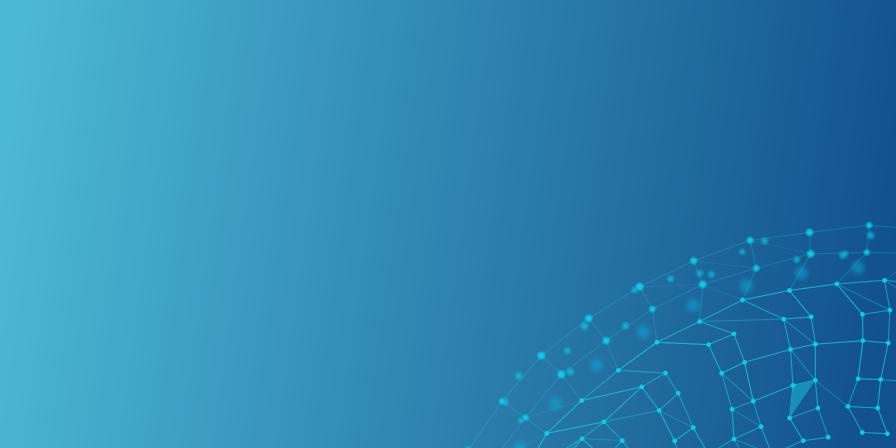
This background is drawn by a Shadertoy shader. Its source:

```glsl
// Cyan to navy gradient with a glowing wireframe globe rising at the lower right.

// Lengths are in canvas heights, angles in degrees.
const vec3 LIGHT_CYAN = vec3(0.296, 0.720, 0.830);
const vec3 DEEP_BLUE  = vec3(0.068, 0.318, 0.553);
const vec3 LINE_COLOR = vec3(0.10, 0.82, 0.90);
const vec3 DOT_COLOR  = vec3(0.02, 0.85, 0.93);
const vec3 HAZE_COLOR = vec3(0.04, 0.68, 0.86);
const float GRADIENT_TILT = 0.07;
const vec2 GLOBE_CENTER = vec2(1.940, -0.552);
const float GLOBE_EDGE = 1.12;
const float LINE_HALF_WIDTH = 0.0013;
const float DOT_RADIUS = 0.0052;
const float NODE_JITTER = 0.012;
const float HAZE_RADIUS = 0.024;
const float HAZE_ORBIT = 0.955;
const int FIRST_NODE = -2;
const int LAST_NODE = 8;
const int RIM_SPECKS = 18;

// Net rings from the rim inwards: radius, start angle, step, zigzag of odd nodes.
const int RING_COUNT = 8;
const vec4 RINGS[RING_COUNT] = vec4[](
    vec4(1.048, 90.0, 7.33, 0.0), vec4(0.990, 90.3, 7.25, 0.0),
    vec4(0.922, 94.5, 6.63, 0.0), vec4(0.856, 91.0, 5.90, 1.8),
    vec4(0.792, 91.0, 5.90, 1.8), vec4(0.710, 92.0, 5.90, 1.8),
    vec4(0.647, 94.2, 5.90, 0.0), vec4(0.585, 91.5, 6.50, 1.0));

vec3 hash3(vec2 p) {
    vec3 h = fract(p.xyx * vec3(0.1031, 0.1030, 0.0973));
    h += dot(h, h.yxz + 33.33);
    return fract((h.xxy + h.yzz) * h.zyx);
}

vec2 polar(float radius, float degrees_) {
    float a = radians(degrees_);
    return GLOBE_CENTER + radius * vec2(cos(a), sin(a));
}

bool isOdd(int n) { return (n & 1) == 1; }

vec2 netNode(int ring, int n) {
    vec4 r = RINGS[ring];
    float jitter = NODE_JITTER * (hash3(vec2(ring, n) + 17.0).x - 0.5);
    return polar(r.x + jitter, r.y + r.z * float(n) + (isOdd(n) ? r.w : 0.0));
}

float segmentDistance(vec2 p, vec2 a, vec2 b) {
    vec2 pa = p - a, ba = b - a;
    return length(pa - ba * clamp(dot(pa, ba) / dot(ba, ba), 0.0, 1.0));
}

// Signed distance to the line a-b, positive on its right.
float sideDistance(vec2 p, vec2 a, vec2 b) {
    vec2 e = normalize(b - a);
    return dot(p - a, vec2(e.y, -e.x));
}

float coverage(float d, float softness) {
    return clamp(0.5 - d / softness, 0.0, 1.0);
}

float netLine(vec2 p, vec2 a, vec2 b, float pixel) {
    return coverage(segmentDistance(p, a, b) - LINE_HALF_WIDTH, pixel);
}

void mainImage(out vec4 fragColor, in vec2 fragCoord) {
    float pixel = 1.0 / iResolution.y;
    vec2 p = fragCoord * pixel;

    // Slightly tilted background gradient
    float t = fragCoord.x / iResolution.x + GRADIENT_TILT * (0.5 - p.y);
    vec3 color = mix(LIGHT_CYAN, DEEP_BLUE, clamp(t, 0.0, 1.0));

    if (length(p - GLOBE_CENTER) < GLOBE_EDGE) {
        float lines = 0.0, dots = 0.0, haze = 0.0;

        // Rings of nodes, linked along and across
        for (int ring = 0; ring < RING_COUNT; ring++)
        for (int n = FIRST_NODE; n <= LAST_NODE; n++) {
            vec2 node = netNode(ring, n), next = netNode(ring, n + 1);
            vec3 pick = hash3(vec2(ring, n) + 51.0);
            bool outer = ring < 2;
            float strength = outer ? 0.22 : 0.45 + 0.25 * pick.z;
            if (ring < 3 || isOdd(n) || pick.x < 0.5)
                lines = max(lines, strength * netLine(p, node, next, pixel));
            if (ring + 1 < RING_COUNT) {
                vec2 inner = netNode(ring + 1, n);
                lines = max(lines, strength * netLine(p, node, inner, pixel));
                if (pick.y < 0.25) lines = max(lines, 0.6 * strength * netLine(p, next, inner, pixel));
            }
            float d = length(p - node);
            float radius = DOT_RADIUS * (outer ? 1.1 + 0.5 * pick.z : 1.0);
            dots = max(dots, 0.88 * coverage(d - radius, pixel + (outer ? 0.005 : 0.0)));
        }

        // Soft specks scattered along the rim
        for (int i = 0; i < RIM_SPECKS; i++) {
            vec3 h = hash3(vec2(i, 9));
            vec2 speck = polar(mix(0.98, 1.065, h.x), 83.0 + 62.0 * (float(i) + h.y) / float(RIM_SPECKS));
            dots = max(dots, 0.65 * coverage(length(p - speck) - DOT_RADIUS * (0.9 + 0.5 * h.z), 0.010));
        }

        // Out-of-focus spots just inside the rim
        for (int i = 0; i < 8; i++) {
            float d = length(p - polar(HAZE_ORBIT, 91.5 + 7.6 * float(i)));
            haze = max(haze, 0.5 * (1.0 - smoothstep(0.1, 1.0, d / HAZE_RADIUS)));
        }

        // One lit facet between three nodes
        vec2 a = netNode(5, 2), b = netNode(5, 1), c = netNode(6, 2);
        float facet = max(sideDistance(p, b, a), max(sideDistance(p, c, b), sideDistance(p, a, c)));
        lines = max(lines, 0.45 * coverage(facet, pixel));

        color = mix(color, HAZE_COLOR, haze);
        color = mix(color, LINE_COLOR, lines);
        color = mix(color, DOT_COLOR, dots);
    }
    fragColor = vec4(color, 1.0);
}
```
